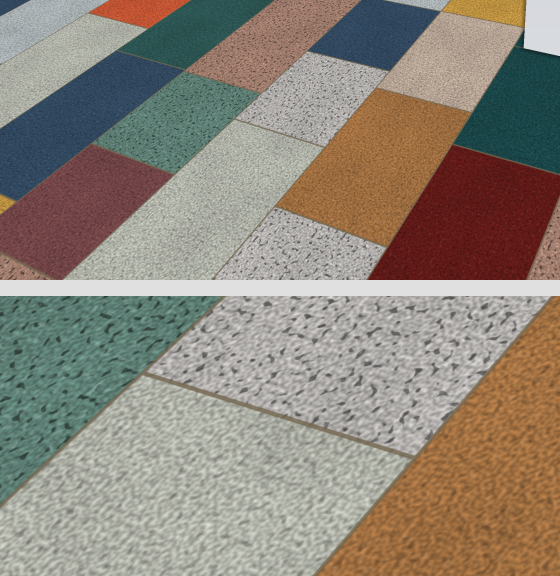
Top: the whole. Bottom: its middle third, enlarged.
A WebGL 2 fragment shader for this texture:

```glsl
#version 300 es
precision highp float;
// Terrazzo floor in perspective: parallel strips of coloured slabs with thin grout and speckled chips.
uniform vec2 u_resolution;
out vec4 outColor;

#define STRIP_WIDTH 0.23    // strip width on the floor plane
#define LENGTH_SCALE 4.3    // makes the along-strip unit equal to the across unit
#define GROUT_HALF 0.0065   // half grout width, in strips
#define CHIP_FREQ 42.0      // chips per strip width
#define CHIP_CONTRAST 0.34
#define WEAR 0.07           // broad tone variation
#define SAMPLES 3           // supersampling per axis
#define NONE 9.0            // joint outside the view

const vec3 GROUT = vec3(0.45, 0.40, 0.31);
const vec3 WALL = vec3(0.87, 0.88, 0.90);

// Slab colours; the first three are the coarsely speckled mixes
const vec3 SLAB[14] = vec3[14](
  vec3(0.69, 0.68, 0.67), vec3(0.62, 0.48, 0.42), vec3(0.36, 0.49, 0.45),
  vec3(0.68, 0.69, 0.65), vec3(0.66, 0.69, 0.70), vec3(0.19, 0.28, 0.37),
  vec3(0.17, 0.33, 0.32), vec3(0.45, 0.27, 0.28), vec3(0.37, 0.10, 0.09),
  vec3(0.62, 0.43, 0.25), vec3(0.71, 0.64, 0.58), vec3(0.74, 0.57, 0.25),
  vec3(0.76, 0.33, 0.20), vec3(0.10, 0.27, 0.28));

// Joint positions along each strip, near to far
const vec3 JOINTS[9] = vec3[9](
  vec3(NONE), vec3(-0.039, NONE, NONE), vec3(0.165, NONE, NONE),
  vec3(-0.266, 0.081, NONE), vec3(-0.336, -0.133, 0.077),
  vec3(0.004, 0.216, 0.437), vec3(-0.124, 0.165, 0.438),
  vec3(0.085, 0.371, NONE), vec3(NONE));

// Slab mix between successive joints of each strip
const ivec4 MIXES[9] = ivec4[9](
  ivec4(5), ivec4(2, 4, 4, 4), ivec4(3, 12, 12, 12),
  ivec4(11, 5, 6, 6), ivec4(1, 7, 2, 1), ivec4(3, 0, 5, 4),
  ivec4(0, 9, 10, 11), ivec4(8, 13, 13, 13), ivec4(1));

float hash(vec2 p) {
  vec3 q = fract(p.xyx * 0.1031);
  q += dot(q, q.yzx + 33.33);
  return fract((q.x + q.y) * q.z);
}

float cornerSlope(vec2 cell, vec2 offset) {
  float angle = 6.2832 * hash(cell);
  return dot(vec2(cos(angle), sin(angle)), offset);
}

float gradientNoise(vec2 p) {
  vec2 i = floor(p), f = fract(p);
  vec2 w = f * f * f * (f * (f * 6.0 - 15.0) + 10.0);
  vec2 e = vec2(1.0, 0.0);
  return mix(mix(cornerSlope(i, f), cornerSlope(i + e, f - e), w.x),
             mix(cornerSlope(i + e.yx, f - e.yx), cornerSlope(i + 1.0, f - 1.0), w.x), w.y);
}

// Screen point to floor plane: x counts strips, y runs along them
vec2 toFloor(vec2 p) {
  float depth = 2.276 + 0.0689 * p.x - p.y;
  return vec2((p.x - 0.2214 - 1.0694 * p.y) / STRIP_WIDTH,
              p.y + 0.3139 * p.x - 0.8306) / depth;
}

// Dark and pale chips plus broad worn patches
vec3 terrazzo(vec3 base, vec2 q, float coarse) {
  float fine = gradientNoise(q * CHIP_FREQ * 1.7 + 90.0);
  float chip = gradientNoise(q * CHIP_FREQ + 300.0);
  float pale = smoothstep(0.15, 0.45, gradientNoise(q * CHIP_FREQ * 0.9 + 517.0));
  float dark = smoothstep(0.18, 0.42, chip);
  float patches = gradientNoise(q * 2.3 + 40.0) + 0.6 * gradientNoise(q * 7.0 + 71.0);
  vec3 c = base * (1.0 + CHIP_CONTRAST * fine + WEAR * patches);
  c *= 1.0 - CHIP_CONTRAST * mix(0.45, 1.3, coarse) * dark;
  return c + pale * mix(0.035, 0.075, coarse);
}

vec3 floorColor(vec2 p) {
  vec2 f = toFloor(p);
  int strip = clamp(int(floor(f.x)) + 5, 0, 8);
  vec3 joints = JOINTS[strip];
  int slab = int(dot(step(joints, vec3(f.y)), vec3(1.0)));
  int mixId = MIXES[strip][slab];
  vec2 q = vec2(f.x, f.y * LENGTH_SCALE) + 20.0;
  vec3 c = terrazzo(SLAB[mixId], q, mixId < 3 ? 1.0 : 0.0);

  // Grout around every slab
  vec3 gap = abs(joints - f.y) * LENGTH_SCALE;
  float across = 0.5 - abs(fract(f.x) - 0.5);
  float edge = min(across, min(gap.x, min(gap.y, gap.z)));
  c = mix(c, GROUT, 0.8 * (1.0 - smoothstep(GROUT_HALF * 0.7, GROUT_HALF * 1.3, edge)));

  // White wall corner standing on the floor
  float side = p.x - 1.870 - 0.06 * (p.y - 0.828);
  float foot = p.y - 0.828 + 0.22 * (p.x - 1.870);
  float wall = min(side, foot);
  c *= 1.0 - 0.35 * smoothstep(-0.02, 0.0, wall);
  return wall > 0.0 ? WALL - 0.03 * p.y : c;
}

void main() {
  vec3 sum = vec3(0.0);
  for (int j = 0; j < SAMPLES; j++)
    for (int i = 0; i < SAMPLES; i++) {
      vec2 jitter = (vec2(i, j) + 0.5) / float(SAMPLES) - 0.5;
      sum += floorColor((gl_FragCoord.xy + jitter) / u_resolution.y);
    }
  outColor = vec4(sum / float(SAMPLES * SAMPLES), 1.0);
}
```
